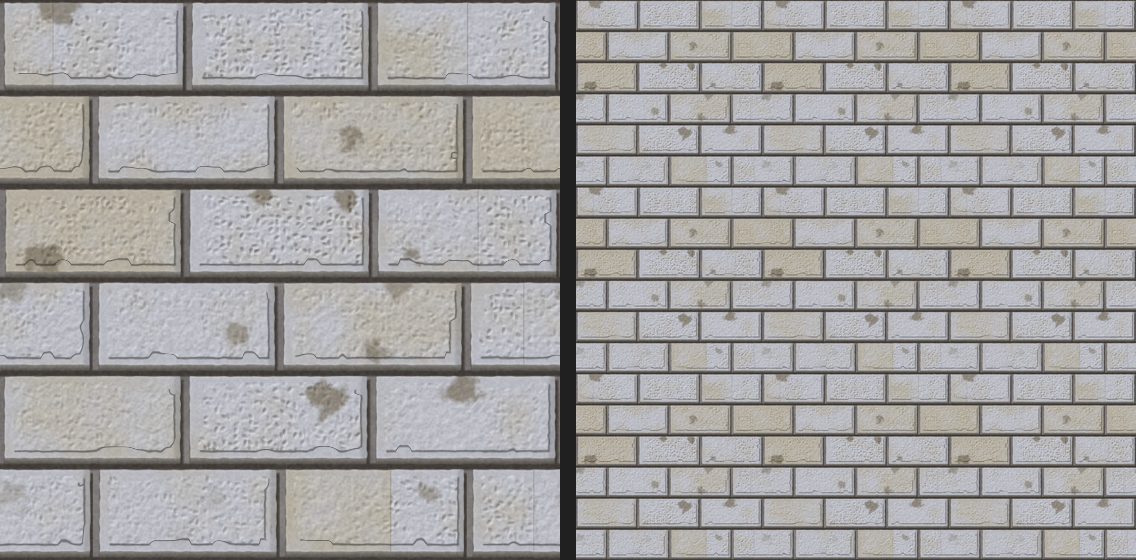
Left, the tile; right, the same tile 3 across and 3 down.
This texture is drawn by a Shadertoy shader. Its source:

```glsl
const vec2 GRID = vec2(3.0, 6.0);
const vec3 COOL_STONE = vec3(0.745, 0.75, 0.78);
const vec3 WARM_STONE = vec3(0.725, 0.70, 0.645);
const vec3 STAIN = vec3(0.49, 0.455, 0.39);
const vec3 JOINT = vec3(0.48, 0.465, 0.465);
const vec3 GAP = vec3(0.26, 0.24, 0.22);
const vec3 LIP = vec3(0.47, 0.455, 0.435);

float hash(vec2 p) {
    return fract(sin(dot(p, vec2(127.1, 311.7))) * 43758.55);
}

// Value noise that wraps over the unit square
float noise(vec2 uv, float period) {
    vec2 p = uv * period;
    vec2 i = floor(p), f = fract(p);
    f = f * f * (3.0 - 2.0 * f);
    vec2 a = mod(i, period), b = mod(i + 1.0, period);
    return mix(mix(hash(a), hash(vec2(b.x, a.y)), f.x),
               mix(hash(vec2(a.x, b.y)), hash(b), f.x), f.y);
}

float fbm(vec2 uv, float period) {
    float sum = 0.0, gain = 0.5;
    for (int i = 0; i < 4; i++) {
        sum += gain * noise(uv, period);
        period *= 2.0;
        gain *= 0.5;
    }
    return sum / 0.9375;
}

// Scattered oval chisel pits, 0 on the surface and 1 at the deepest
float pits(vec2 uv, float period) {
    vec2 p = uv * period, cell = floor(p);
    float depth = 0.0;
    for (int y = -1; y <= 1; y++)
    for (int x = -1; x <= 1; x++) {
        vec2 c = cell + vec2(x, y);
        vec2 id = mod(c, period);
        vec2 center = c + 0.15 + 0.7 * vec2(hash(id + 3.1), hash(id + 8.7));
        float angle = 6.283 * hash(id + 5.3);
        vec2 d = p - center;
        d = vec2(d.x * cos(angle) + d.y * sin(angle), d.y * cos(angle) - d.x * sin(angle));
        float dent = 1.0 - smoothstep(0.1, 0.55, length(d * vec2(0.8, 1.3)));
        depth = max(depth, dent * smoothstep(0.15, 0.9, hash(id + 1.9)));
    }
    return depth;
}

float relief(vec2 uv, float pitting) {
    return 0.55 * noise(uv, 110.0) + 0.3 * noise(uv, 230.0) - pitting * pits(uv, 84.0);
}

float box(vec2 p, vec2 lo, vec2 hi, float radius) {
    vec2 d = abs(p - 0.5 * (lo + hi)) - 0.5 * (hi - lo) + radius;
    return length(max(d, 0.0)) + min(max(d.x, d.y), 0.0) - radius;
}

float cover(float d, float blur) {
    return 1.0 - smoothstep(-blur, blur, d);
}

float jointShift(vec2 id) {
    return 0.04 * (hash(vec2(mod(id.x, GRID.x), id.y) + 21.0) - 0.5);
}

void mainImage(out vec4 fragColor, in vec2 fragCoord) {
    vec2 uv = fragCoord / iResolution.xy;
    float px = GRID.y / iResolution.y;

    // Brick cell: p spans 2 by 1 in units of the course height
    vec2 g = uv * GRID;
    float row = mod(floor(g.y), GRID.y);
    g.x += 0.5 * mod(row + 1.0, 2.0);
    vec2 id = vec2(mod(floor(g.x), GRID.x), row);
    vec2 p = fract(g) * vec2(2.0, 1.0);
    float left = 0.055 + jointShift(id);
    float right = 1.95 + jointShift(id + vec2(1.0, 0.0));
    float grain = noise(uv, 256.0) - 0.5;
    float cloud = fbm(uv, 12.0);
    float wobble = 0.012 * (noise(uv, 90.0) - 0.5);

    // Some bricks are made of two stones with a fine seam
    float seam = mix(0.5, 1.4, hash(id + 31.0));
    float split = step(0.55, hash(id + 37.0));
    vec2 stoneId = id + 7.0 * split * step(seam, p.x);
    float warmth = smoothstep(0.25, 1.0, hash(stoneId + 41.0));
    float pitting = mix(0.35, 0.95, hash(stoneId + 43.0)) * smoothstep(0.2, 0.6, cloud);
    vec3 stone = mix(COOL_STONE, WARM_STONE, clamp(warmth + 1.6 * (cloud - 0.5), 0.0, 1.0));

    // Brown weathering spots with ragged outlines
    float stain = 0.0;
    for (int i = 0; i < 2; i++) {
        vec2 s = id + 11.0 * float(i);
        vec2 center = vec2(mix(0.25, 1.75, hash(s + 51.0)), mix(0.2, 0.95, hash(s + 53.0)));
        float radius = mix(0.06, 0.18, hash(s + 57.0));
        float d = length(p - center) - radius + 0.28 * (fbm(uv, 40.0) - 0.5);
        stain = max(stain, cover(d, 0.05) * smoothstep(0.3, 0.9, hash(s + 59.0)));
    }
    stone = mix(stone, STAIN, 0.75 * stain);

    // Recessed joints, darkest below each course and right of each brick
    vec3 color = JOINT + 0.12 * (cloud - 0.5);
    color = mix(color, GAP, cover(box(p, vec2(left, 0.0), vec2(right + 0.035, 0.93), 0.01), 0.02));
    color = mix(color, GAP, 1.0 - smoothstep(0.015, 0.05, min(p.y, 1.0 - p.y)));

    // Shaded underside, then the smooth drafted margin
    float body = box(p, vec2(left, 0.028), vec2(right, 0.965), 0.012) + wobble;
    color = mix(color, LIP * mix(0.72, 1.1, smoothstep(0.02, 0.1, p.y)), cover(body, px));
    float face = box(p, vec2(left, 0.092), vec2(right, 0.965), 0.01) + wobble;
    vec3 margin = stone * mix(0.97, 0.86, smoothstep(right - 0.09, right - 0.04, p.x));
    margin *= 1.0 + 0.06 * smoothstep(-0.03, 0.0, face) * step(p.x, right - 0.04);
    color = mix(color, margin, cover(face, px));

    // Raised panel with its cast shadow
    vec2 lo = vec2(left + 0.085, 0.175), hi = vec2(right - 0.07, 0.905);
    float chips = wobble + 0.06 * smoothstep(0.62, 0.85, noise(uv, 36.0));
    float shadow = box(p - vec2(0.018, -0.02), lo, hi, 0.015) + chips;
    color = mix(color, stone * 0.5, 0.85 * cover(shadow, 0.012));
    float panel = box(p, lo, hi, 0.015) + chips;
    float slope = relief(uv, pitting) - relief(uv + vec2(-0.0022, 0.003), pitting);
    float light = 0.99 + 0.24 * clamp(slope, -1.2, 0.5) - 0.13 * pitting * pits(uv, 84.0);
    color = mix(color, stone * light, cover(panel, px));
    float seamLine = split * cover(abs(p.x - seam) - 0.004, px);
    color *= 1.0 - 0.2 * seamLine * cover(face, px);

    fragColor = vec4(clamp(color + 0.05 * grain, 0.0, 1.0), 1.0);
}
```
